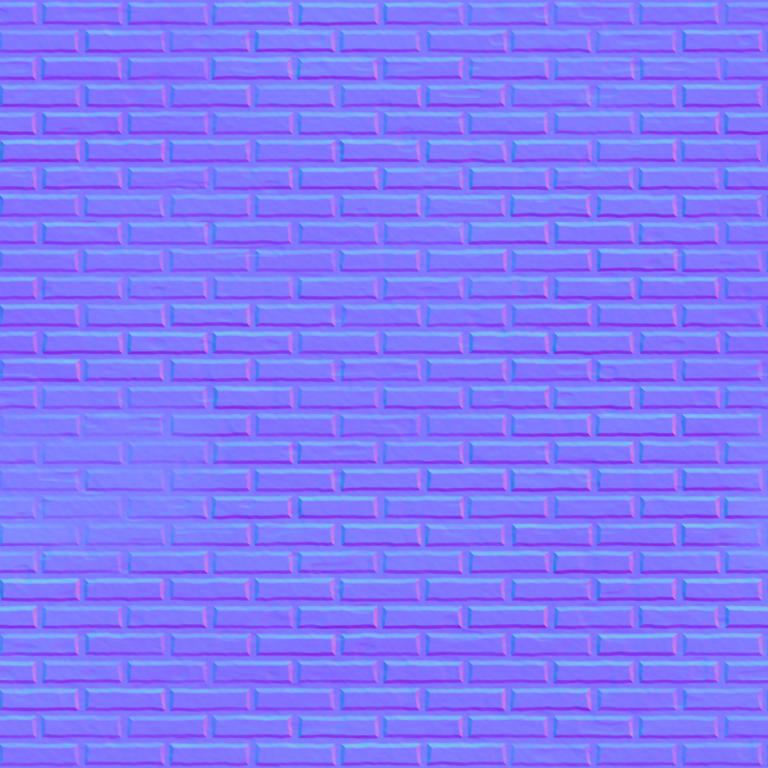
Write a WebGL 1 fragment shader that draws this texture map.

```glsl
precision highp float;

uniform vec2 u_resolution;

const vec2 BRICKS = vec2(9.0, 28.0);
const vec2 JOINT_HALF = vec2(0.0027, 0.0025);
const float BEVEL_HEIGHT = 0.0023;
const float SAMPLE_STEP = 0.0008;

float hash(vec2 p) {
  vec3 q = fract(vec3(p.xyx) * vec3(0.1031, 0.1030, 0.0973));
  q += dot(q, q.yzx + 33.33);
  return fract((q.x + q.y) * q.z);
}

// Value noise from 0 to 1 that wraps after a whole number of cells.
float wrapNoise(vec2 uv, vec2 cells, float seed) {
  vec2 p = uv * cells;
  vec2 i = floor(p);
  vec2 f = fract(p);
  f = f * f * (3.0 - 2.0 * f);
  vec2 a = mod(i, cells) + seed;
  vec2 b = mod(i + 1.0, cells) + seed;
  return mix(mix(hash(a), hash(vec2(b.x, a.y)), f.x),
             mix(hash(vec2(a.x, b.y)), hash(b), f.x), f.y);
}

float roundedBox(vec2 p, vec2 halfSize, float radius) {
  vec2 q = abs(p) - halfSize + radius;
  return length(max(q, 0.0)) + min(max(q.x, q.y), 0.0) - radius;
}

// Soft patch of shallow joints, measured across the wrapped edges.
float shallowPatch(vec2 uv, vec2 center, vec2 halfSize) {
  vec2 d = abs(fract(uv - center + 0.5) - 0.5);
  return 1.0 - smoothstep(-0.04, 0.05, roundedBox(d, halfSize, 0.04));
}

float reliefStrength(vec2 uv) {
  float broad = wrapNoise(uv, vec2(4.0, 6.0), 11.0);
  float patchAmount = shallowPatch(uv, vec2(0.12, 0.38), vec2(0.15, 0.10));
  return mix(0.75, 1.25, broad) * (1.0 - 0.6 * patchAmount);
}

float brickHeight(vec2 uv) {
  // Running bond: every second course shifts by half a brick.
  vec2 grid = uv * BRICKS;
  grid.x += 0.04 + 0.5 * mod(floor(grid.y), 2.0);
  vec2 id = mod(floor(grid), BRICKS);
  vec2 local = (fract(grid) - 0.5) / BRICKS;
  vec2 vary = vec2(hash(id + 3.0), hash(id + 47.0)) - 0.5;
  vec2 tilt = vec2(hash(id + 71.0), hash(id + 95.0)) - 0.5;

  // Uneven edges, with a wider bevel along the upper side.
  vec2 halfSize = 0.5 / BRICKS - JOINT_HALF;
  float d = roundedBox(local - vary * vec2(0.0022, 0.0008), halfSize, 0.003);
  d += 0.0016 * (wrapNoise(uv, vec2(52.0, 64.0), 23.0) - 0.5);
  d += 0.0008 * (wrapNoise(uv, vec2(150.0), 37.0) - 0.5);
  float bevel = mix(0.0058, 0.0078, smoothstep(-0.01, 0.01, local.y));
  float profile = smoothstep(0.0, bevel, -d);

  float strength = reliefStrength(uv) * mix(0.8, 1.15, hash(id + 19.0));
  return profile * (BEVEL_HEIGHT * strength + dot(local, tilt * vec2(0.015, 0.06)));
}

// Fine grain and occasional larger dents.
float surfaceGrain(vec2 uv) {
  float fine = wrapNoise(uv, vec2(190.0, 210.0), 53.0);
  float medium = wrapNoise(uv, vec2(90.0, 110.0), 61.0);
  float dents = smoothstep(0.68, 0.95, wrapNoise(uv, vec2(34.0, 58.0), 83.0));
  return 0.00018 * fine + 0.00026 * medium - 0.0006 * dents;
}

float wallHeight(vec2 uv) {
  return brickHeight(uv) + surfaceGrain(uv);
}

vec2 heightSlope(vec2 uv, float stepSize) {
  vec2 e = vec2(stepSize, 0.0);
  return vec2(wallHeight(uv + e.xy) - wallHeight(uv - e.xy),
              wallHeight(uv + e.yx) - wallHeight(uv - e.yx)) / (2.0 * stepSize);
}

void main() {
  vec2 uv = gl_FragCoord.xy / u_resolution;
  vec2 lean = -heightSlope(uv, SAMPLE_STEP);

  // Broad undulation of the wall and a slight downward lean.
  float wave = wrapNoise(uv, vec2(5.0, 7.0), 101.0) - 0.5;
  float patchAmount = shallowPatch(uv, vec2(0.12, 0.38), vec2(0.15, 0.10));
  lean.y += 0.10 * wave + 0.07 * patchAmount - 0.06;
  lean.x += 0.01 - 0.07 * lean.y;

  vec3 normal = normalize(vec3(lean, 1.0));
  gl_FragColor = vec4(normal * 0.5 + 0.5, 1.0);
}
```
